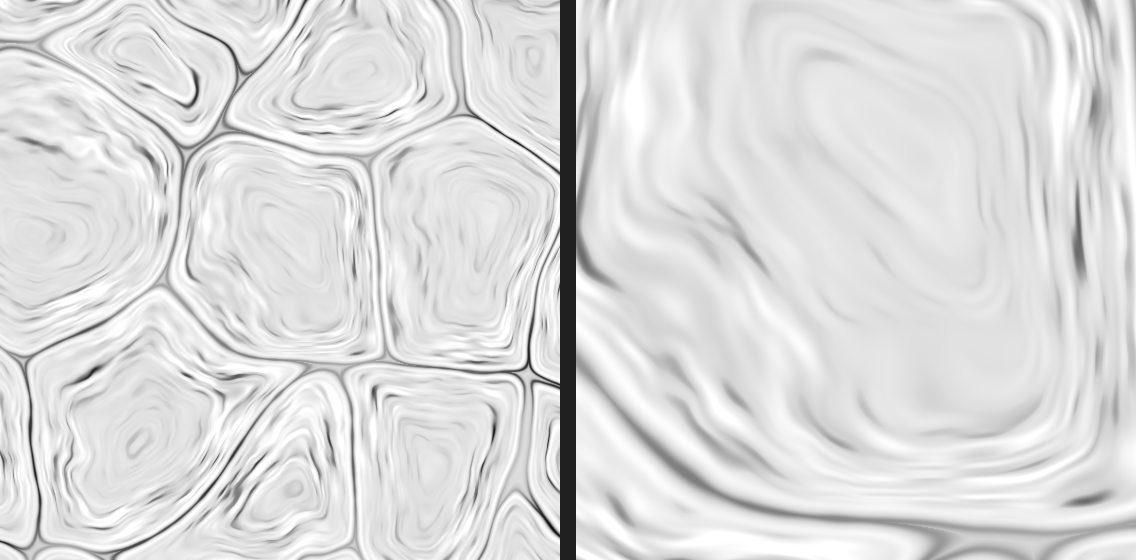
Left: the whole. Right: its middle third, enlarged.
A Shadertoy shader for this texture map:

```glsl
// Cavity map of layered, rounded stones: pale faces, dark seams, white rims.
// A warped, smooth Voronoi border distance shapes the stones; noise stretched
// along that distance draws the thin, broken strata that follow every outline.

const float CELLS = 3.0;          // stones across the canvas
const float ROUNDING = 0.011;     // softness of the stone corners
const float FACE = 0.885;
const float FLOOR_GREY = 0.825;

float hash(vec3 p) {
    return fract(sin(dot(p, vec3(127.1, 311.7, 74.7))) * 43758.5453);
}

// Smooth value noise, 0 to 1
float noise(vec3 p) {
    vec3 i = floor(p), f = fract(p);
    f = f * f * (3.0 - 2.0 * f);
    vec2 e = vec2(0.0, 1.0);
    vec4 low = vec4(hash(i), hash(i + e.yxx), hash(i + e.xyx), hash(i + e.yyx));
    vec4 high = vec4(hash(i + e.xxy), hash(i + e.yxy), hash(i + e.xyy), hash(i + e.yyy));
    vec4 m = mix(low, high, f.z);
    return mix(mix(m.x, m.y, f.x), mix(m.z, m.w, f.x), f.y);
}

// Signed 2D layer of the noise, -0.5 to 0.5, on a turned grid
float layer(vec2 p, float freq, float seed) {
    vec2 turned = mat2(0.8, 0.6, -0.6, 0.8) * p;
    return noise(vec3(turned * freq, seed + 0.5)) - 0.5;
}

vec2 warp(vec2 p, float freq, float amount, float seed) {
    return p + amount * vec2(layer(p, freq, seed), layer(p, freq, seed + 7.0));
}

vec2 cellPoint(vec2 cell) {
    return 0.04 + 0.92 * vec2(hash(vec3(cell, 1.0)), hash(vec3(cell, 2.0)));
}

// Distance to the stone border, negative in the rounded-off corners
float borderDistance(vec2 p, float cells, float softness) {
    vec2 i = floor(p * cells), f = fract(p * cells);
    vec2 nearest = vec2(9.0);
    for (int y = -1; y <= 1; y++)
    for (int x = -1; x <= 1; x++) {
        vec2 o = vec2(x, y);
        vec2 r = o + cellPoint(i + o) - f;
        if (dot(r, r) < dot(nearest, nearest)) nearest = r;
    }
    float sum = 0.0;
    for (int y = -2; y <= 2; y++)
    for (int x = -2; x <= 2; x++) {
        vec2 o = vec2(x, y);
        vec2 r = o + cellPoint(i + o) - f;
        vec2 across = r - nearest;
        if (dot(across, across) > 1e-4) {
            float edge = dot(0.5 * (nearest + r), normalize(across)) / cells;
            sum += exp(-edge / softness);
        }
    }
    return -softness * log(sum);
}

// Soft line centred on x = 0
float line(float x, float width) {
    return exp(-x * x / (width * width));
}

// Signed, short streaks that run along lines of equal depth
float strata(vec2 p, float depth) {
    float coarse = noise(vec3(p * 17.0, depth * 125.0)) - 0.5;
    float fine = noise(vec3(p * 33.0 + 31.0, depth * 230.0)) - 0.5;
    return coarse + 0.8 * fine;
}

void mainImage(out vec4 fragColor, in vec2 fragCoord) {
    vec2 p = fragCoord / min(iResolution.x, iResolution.y) + 2.0;

    // Stone outlines, with some seams widened into flat gaps
    vec2 q = warp(warp(p, 4.2, 0.21, 3.0), 12.0, 0.036, 5.0);
    float gap = smoothstep(0.08, 0.3, layer(p, 4.0, 11.0));
    float d = borderDistance(q, CELLS, ROUNDING) - 0.013 * gap
            + 0.003 * layer(p, 45.0, 13.0);

    // Depth drifts away from the outline towards the middle of a stone
    float inside = smoothstep(0.0, 0.05, d);
    float depth = d + inside * (0.050 * layer(p, 7.0, 21.0)
                + 0.014 * layer(p, 22.0, 23.0)) + 0.006 * layer(p, 52.0, 25.0);

    // Streaks are strong on the slopes, faint on the plateaus
    float plateau = smoothstep(0.070, 0.095, depth + 0.03 * layer(p, 5.0, 27.0));
    float patches = smoothstep(-0.25, 0.3, layer(p, 8.0, 29.0));
    float strength = smoothstep(0.006, 0.024, d)
                   * mix(0.25 + 0.75 * patches, 0.16, plateau);
    float s = strata(p, depth);
    float shade = FACE + strength * (0.40 * s - 1.1 * max(-s - 0.26, 0.0));

    // Occasional deep cracks with a bright lip along one depth
    float crackZone = smoothstep(0.10, 0.28, layer(p, 6.0, 33.0)) * inside;
    float crackAt = depth - 0.052 + 0.004 * s;
    float ragged = smoothstep(0.1, 0.8, noise(vec3(p * 36.0, 35.5)));
    shade += crackZone * (0.09 * line(crackAt - 0.008, 0.004)
           - 0.7 * ragged * line(crackAt, 0.0030));

    // Gap floor, white rim and dark seam
    float ground = 1.0 - smoothstep(-0.004, 0.002, d);
    shade = mix(shade, FLOOR_GREY + 0.04 * smoothstep(0.003, 0.014, -d), ground);
    float rim = 0.06 + 0.08 * smoothstep(-0.3, 0.3, layer(p, 9.0, 39.0));
    shade += rim * line(d - 0.0095, 0.0042);
    shade += 0.04 * line(d - 0.020, 0.004);
    float seam = mix(0.14, 0.80, smoothstep(-0.22, 0.25, layer(p, 6.0, 37.0)));
    shade -= seam * mix(1.0, 0.5, gap) * line(d, 0.0029);
    shade -= 0.04 * line(d, 0.007);

    fragColor = vec4(vec3(clamp(shade, 0.03, 1.0)), 1.0);
}
```
